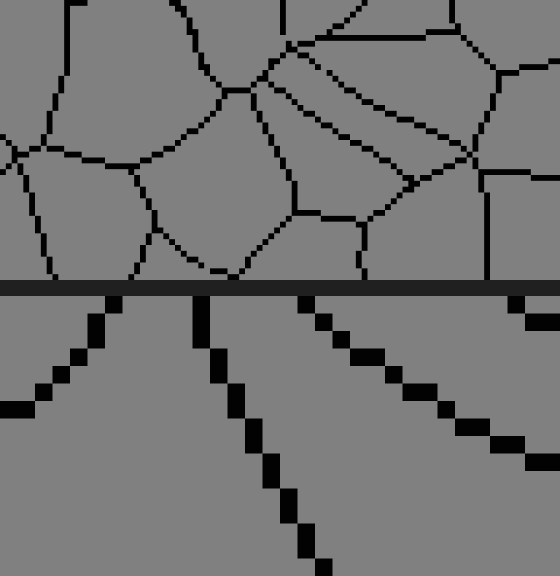
Top: the whole. Bottom: its middle third, enlarged.
A WebGL 2 fragment shader for this pattern:

```glsl
#version 300 es
precision highp float;
precision highp int;

uniform vec2 u_resolution;
out vec4 fragColor;

const float ROWS = 48.0;          // coarse blocks per canvas height
const float SITE_DENSITY = 2.25;  // Voronoi sites per canvas height
const float JITTER = 1.0;         // site scatter within its square
const float WARP_AMOUNT = 0.3;    // bending of the borders, in site units
const float WARP_SCALE = 1.3;     // noise frequency, in site units
const float LINE_WIDTH = 1.0;     // border width in blocks
const uint SEED = 29u;
const vec3 GROUND = vec3(0.502);
const vec3 LINE = vec3(0.006);

vec2 hash2(ivec2 cell, uint salt) {
    uvec2 v = uvec2(cell + 512) * 1664525u + 1013904223u + salt * 7919u;
    v.x += v.y * 1664525u;
    v.y += v.x * 1664525u;
    v ^= v >> 16u;
    v.x += v.y * 1664525u;
    v.y += v.x * 1664525u;
    v ^= v >> 16u;
    return vec2(v & 65535u) / 65536.0;
}

vec2 noise2(vec2 p) {
    ivec2 i = ivec2(floor(p));
    vec2 f = fract(p);
    f = f * f * (3.0 - 2.0 * f);
    vec2 low = mix(hash2(i, SEED + 1u), hash2(i + ivec2(1, 0), SEED + 1u), f.x);
    vec2 high = mix(hash2(i + ivec2(0, 1), SEED + 1u), hash2(i + ivec2(1, 1), SEED + 1u), f.x);
    return mix(low, high, f.y);
}

// Block coordinates to bent site space
vec2 siteSpace(vec2 block) {
    vec2 p = block / ROWS * SITE_DENSITY;
    return p + WARP_AMOUNT * (noise2(p * WARP_SCALE) - 0.5);
}

vec2 sitePoint(ivec2 cell) {
    return vec2(cell) + 0.5 + JITTER * (hash2(cell, SEED) - 0.5);
}

// 1 when a Voronoi border passes through the block, else 0
float borderBlock(vec2 block) {
    vec2 center = block + 0.5;
    vec2 p = siteSpace(center);
    vec2 stepX = siteSpace(center + vec2(1.0, 0.0)) - p;
    vec2 stepY = siteSpace(center + vec2(0.0, 1.0)) - p;
    ivec2 home = ivec2(floor(p));

    // Nearest site
    vec2 nearest = vec2(0.0);
    float best = 1e9;
    for (int y = -2; y <= 2; y++)
    for (int x = -2; x <= 2; x++) {
        vec2 site = sitePoint(home + ivec2(x, y));
        float d = dot(site - p, site - p);
        if (d < best) { best = d; nearest = site; }
    }

    // Thin staircase: offset to each bisector along its steeper axis
    float hit = 0.0;
    for (int y = -2; y <= 2; y++)
    for (int x = -2; x <= 2; x++) {
        vec2 site = sitePoint(home + ivec2(x, y));
        vec2 normal = site - nearest;
        float offset = abs(dot(p - 0.5 * (site + nearest), normal));
        float perBlock = max(abs(dot(stepX, normal)), abs(dot(stepY, normal)));
        if (offset < 0.5 * LINE_WIDTH * perBlock) hit = 1.0;
    }
    return hit;
}

void main() {
    float pixel = ROWS / u_resolution.y;
    vec2 p = gl_FragCoord.xy * pixel;

    // Share of this pixel on each side of the nearest block edges
    vec2 low = floor(p - 0.5 * pixel);
    vec2 share = clamp((p + 0.5 * pixel - low - 1.0) / pixel, 0.0, 1.0);
    float ink = 0.0;
    for (int i = 0; i < 4; i++) {
        vec2 side = vec2(i & 1, i >> 1);
        vec2 weight = mix(1.0 - share, share, side);
        float area = weight.x * weight.y;
        if (area > 0.001) ink += area * borderBlock(low + side);
    }
    fragColor = vec4(mix(GROUND, LINE, ink), 1.0);
}
```
